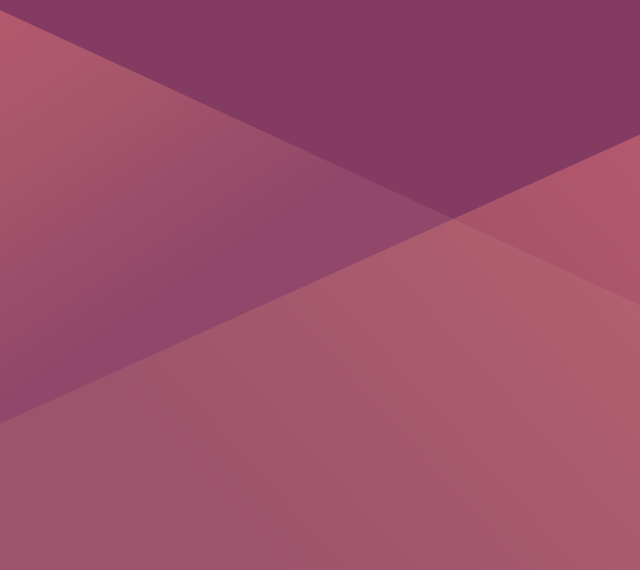
Give the GLSL for this background, as a Shadertoy shader.

```glsl
// Two translucent diagonal sheets with soft gradients over a plum backdrop.

#define ASPECT 1.125
#define FALLING_EDGE vec2(0.9824, 0.4648)  // heights at left and right
#define RISING_EDGE vec2(0.2566, 0.7639)
#define PLUM vec3(0.518, 0.231, 0.380)
#define ROSE vec3(0.706, 0.345, 0.431)
#define CLAY vec3(0.657, 0.337, 0.418)
#define MAUVE vec3(0.565, 0.280, 0.410)
#define DUSK vec3(0.588, 0.290, 0.408)
#define BLUSH vec3(0.655, 0.325, 0.416)
#define VEIL vec3(0.024, 0.039, 0.016)

// Coverage of the area below a straight edge, smoothed over one pixel
float below(vec2 uv, vec2 edge) {
    float slope = (edge.y - edge.x) / ASPECT;
    float dist = (mix(edge.x, edge.y, uv.x) - uv.y) / sqrt(1.0 + slope * slope);
    return clamp(dist * iResolution.y + 0.5, 0.0, 1.0);
}

// Three-colour gradient with stops at the given positions
vec3 gradient(float t, vec3 stops, vec3 first, vec3 middle, vec3 last) {
    float lower = clamp((t - stops.x) / (stops.y - stops.x), 0.0, 1.0);
    float upper = clamp((t - stops.y) / (stops.z - stops.y), 0.0, 1.0);
    return mix(mix(first, middle, lower), last, upper);
}

void mainImage(out vec4 fragColor, in vec2 fragCoord) {
    vec2 uv = fragCoord / iResolution.xy;
    vec2 fromTop = vec2(uv.x * ASPECT, 1.0 - uv.y);

    float falling = below(uv, FALLING_EDGE);
    float rising = below(uv, RISING_EDGE);

    // Left sheet fades away from the upper left corner
    float leftAxis = dot(fromTop, vec2(0.55, 0.83)) - 0.015;
    vec3 leftSheet = gradient(leftAxis, vec3(0.0, 0.22, 0.569), ROSE, CLAY, MAUVE);

    // Right sheet brightens toward the upper right, with a veil on the overlap
    float rightAxis = dot(fromTop, vec2(0.74, -0.67));
    vec3 rightSheet = gradient(rightAxis, vec3(-0.311, 0.331, 0.67), DUSK, BLUSH, ROSE);
    rightSheet += VEIL * falling;

    vec3 color = mix(PLUM, leftSheet, falling);
    color = mix(color, rightSheet, rising);
    fragColor = vec4(color, 1.0);
}
```
